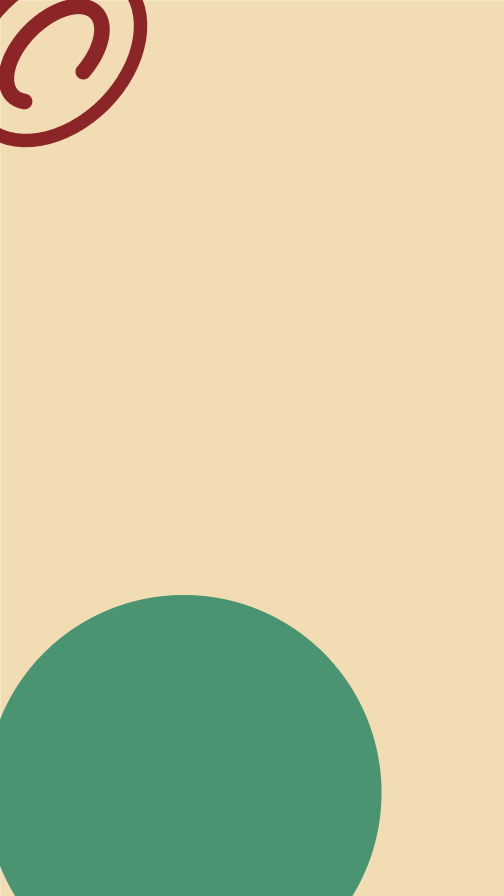
Reproduce this background procedurally as a Shadertoy shader.

```glsl
// A flat cream sheet with a large green disc rising from the lower left
// and a tilted red oval ring holding an open curl in the upper left corner.
// Distances are in canvas widths; the oval strokes are sampled as short chords.

const vec3 PAPER = vec3(0.945, 0.863, 0.706);
const vec3 GREEN = vec3(0.290, 0.580, 0.443);
const vec3 RED   = vec3(0.550, 0.145, 0.157);
const vec3 PALE  = vec3(0.960, 0.925, 0.850);

const vec2  DISC_CENTER = vec2(0.3646, 0.2049);
const float DISC_RADIUS = 0.3924;

const vec2  OVAL_CENTER = vec2(0.1074, 1.6704);
const vec2  RING_RADII  = vec2(0.1405, 0.1977);
const float RING_HALF   = 0.0133;
const vec2  CURL_RADII  = vec2(0.0662, 0.1167);
const float CURL_HALF   = 0.0155;
const vec2  CURL_SPAN   = vec2(0.14, 5.10);

const float RIM_WIDTH = 0.0018;
const float TAU = 6.2831853;
const int CHORDS = 64;

float segmentDistance(vec2 p, vec2 a, vec2 b) {
    vec2 ab = b - a;
    float along = clamp(dot(p - a, ab) / dot(ab, ab), 0.0, 1.0);
    return length(p - a - ab * along);
}

// Distance to an elliptic arc, giving round ends when it is stroked
float arcDistance(vec2 p, vec2 radii, vec2 span) {
    float nearest = 1e5;
    vec2 from = radii * vec2(cos(span.x), sin(span.x));
    for (int i = 1; i <= CHORDS; i++) {
        float angle = mix(span.x, span.y, float(i) / float(CHORDS));
        vec2 to = radii * vec2(cos(angle), sin(angle));
        nearest = min(nearest, segmentDistance(p, from, to));
        from = to;
    }
    return nearest;
}

float coverage(float dist, float pixel) {
    return clamp(0.5 - dist / pixel, 0.0, 1.0);
}

void mainImage(out vec4 fragColor, in vec2 fragCoord) {
    float pixel = 1.0 / iResolution.x;
    vec2 p = fragCoord * pixel;
    float top = iResolution.y * pixel;

    // Sheet with a faint pale rim on its left and top edges
    float rim = coverage(min(p.x, top - p.y) - RIM_WIDTH, pixel);
    vec3 color = mix(PAPER, PALE, 0.6 * rim);

    // Green disc
    float disc = length(p - DISC_CENTER) - DISC_RADIUS;
    color = mix(color, GREEN, coverage(disc, pixel));

    // Red ring and curl, with the long axis rising to the right
    vec2 offset = p - OVAL_CENTER;
    vec2 q = vec2(offset.x - offset.y, offset.x + offset.y) * sqrt(0.5);
    float ring = arcDistance(q, RING_RADII, vec2(0.0, TAU)) - RING_HALF;
    float curl = arcDistance(q, CURL_RADII, CURL_SPAN) - CURL_HALF;
    color = mix(color, RED, coverage(min(ring, curl), pixel));

    fragColor = vec4(color, 1.0);
}
```
